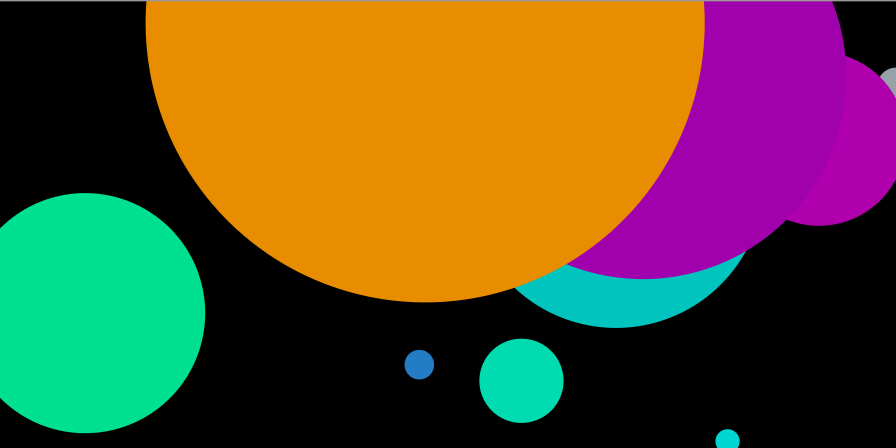
Reproduce this background procedurally as a Shadertoy shader.

```glsl
// Flat, overlapping coloured discs on black, with a thin grey line along the top.

const int DISC_COUNT = 9;

// Centre xy and radius in canvas heights, ordered back to front.
const vec3 discs[DISC_COUNT] = vec3[](
    vec3(2.000, 0.807, 0.042),
    vec3(1.375, 0.599, 0.331),
    vec3(1.828, 0.690, 0.194),
    vec3(1.435, 0.831, 0.454),
    vec3(0.949, 0.949, 0.624),
    vec3(0.190, 0.301, 0.268),
    vec3(0.936, 0.186, 0.033),
    vec3(1.164, 0.150, 0.094),
    vec3(1.624, 0.015, 0.027)
);

const vec3 discColors[DISC_COUNT] = vec3[](
    vec3(0.60, 0.63, 0.66),  // grey
    vec3(0.00, 0.77, 0.74),  // teal
    vec3(0.69, 0.00, 0.68),  // magenta
    vec3(0.63, 0.00, 0.68),  // purple
    vec3(0.91, 0.55, 0.00),  // orange
    vec3(0.00, 0.88, 0.57),  // green
    vec3(0.14, 0.49, 0.77),  // blue
    vec3(0.00, 0.86, 0.69),  // mint
    vec3(0.00, 0.84, 0.81)   // cyan
);

// Antialiased coverage of a shape from its signed distance.
float coverage(float signedDistance, float pixel) {
    return clamp(0.5 - signedDistance / pixel, 0.0, 1.0);
}

void mainImage(out vec4 fragColor, in vec2 fragCoord) {
    float pixel = 1.0 / iResolution.y;
    vec2 position = fragCoord * pixel;

    // Stretch horizontally so the layout always spans a 2:1 canvas.
    position.x *= 2.0 * iResolution.y / iResolution.x;

    vec3 color = vec3(0.0);
    for (int i = 0; i < DISC_COUNT; i++) {
        float edge = length(position - discs[i].xy) - discs[i].z;
        color = mix(color, discColors[i], coverage(edge, pixel));
    }

    // Hairline on the top border.
    color = mix(color, vec3(0.6), coverage(0.997 - position.y, pixel));

    fragColor = vec4(color, 1.0);
}
```
